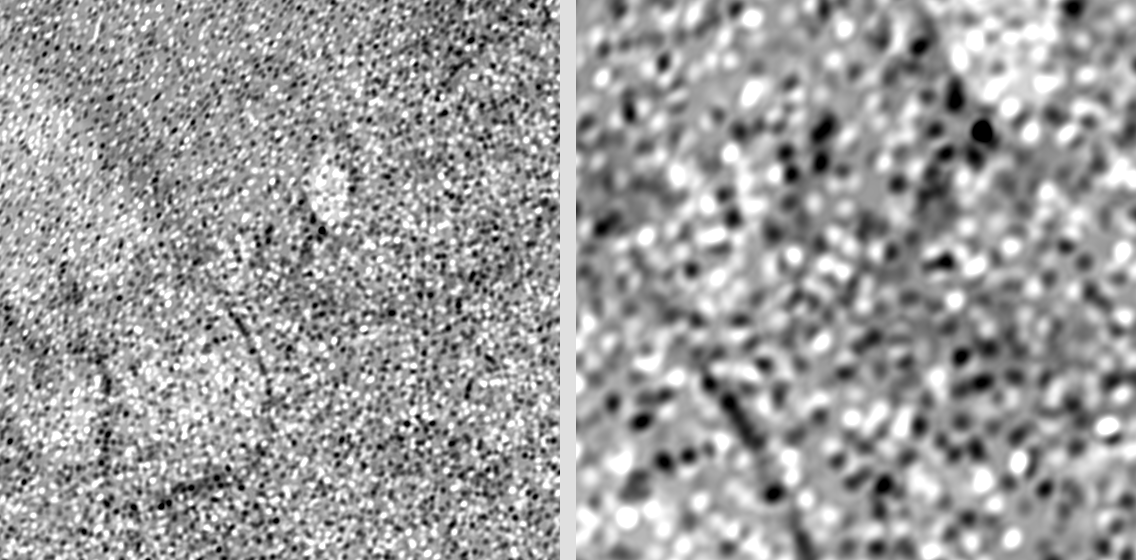
Left, the full canvas; right, a detail of the centre.
This texture is drawn by a Shadertoy shader. Its source:

```glsl
#define GRAIN_CELLS 80.0
#define GRAIN_CONTRAST 0.40
#define GRAIN_ANGLE 0.95
#define BASE_TONE 0.63
#define STRAND_DEPTH 0.29
#define RING_DEPTH 0.24
#define RING_WIDTH 0.009
#define WOBBLE 0.006

// Strand vertices: position, half width; a negative width ends a strand
const vec3 STRANDS[15] = vec3[](
    vec3(.04, .97, .05), vec3(.26, .70, .035), vec3(.37, .51, .012),
    vec3(.43, .43, .008), vec3(.495, .28, .008), vec3(.46, .17, .012),
    vec3(.27, .10, -.012),
    vec3(.52, .47, .025), vec3(.74, .44, .03), vec3(1., .60, -.05),
    vec3(.14, .40, .015), vec3(.20, .30, .012), vec3(.18, .17, -.015),
    vec3(.02, .44, .018), vec3(.09, .30, -.012));

// Soft patches: position, radius, tone change
const vec4 PATCHES[11] = vec4[](
    vec4(.06, .78, .13, .13), vec4(.20, .58, .07, .12),
    vec4(.36, .28, .12, .12), vec4(.13, .24, .07, .16),
    vec4(.03, .50, .06, .12), vec4(.13, .47, .03, -.25),
    vec4(.85, 1.0, .15, -.16), vec4(.38, .06, .10, -.10),
    vec4(.02, .18, .07, -.08), vec4(.72, .23, .07, -.09),
    vec4(.25, .85, .15, -.03));

// Vesicles: centre, radii; the first one is filled with light
const vec4 VESICLES[5] = vec4[](
    vec4(.592, .66, .044, .092), vec4(.505, .555, .04, .052),
    vec4(.84, .16, .06, .05), vec4(.80, .76, .09, .08),
    vec4(.49, .86, .045, .045));

vec3 hash3(vec2 p) {
    vec3 h = fract(p.xyx * vec3(.1031, .1030, .0973));
    h += dot(h, h.yxz + 33.33);
    return fract((h.xxy + h.yzz) * h.zyx);
}

float bell(float x) { return exp(-x * x); }

// Cellular spot noise: light and dark spots scattered in jittered cells
float grain(vec2 p, float stretch) {
    vec2 cell = floor(p);
    float c = cos(GRAIN_ANGLE), s = sin(GRAIN_ANGLE);
    float sum = 0.0;
    for (int y = -1; y <= 1; y++)
    for (int x = -1; x <= 1; x++)
    for (int k = 0; k < 2; k++) {
        vec2 id = cell + vec2(x, y);
        vec3 h = hash3(id + 20.0 + float(k) * 137.0);
        vec2 d = p - id - h.xy;
        vec2 q = vec2(c * d.x + s * d.y, (c * d.y - s * d.x) * stretch);
        float u = min(dot(q, q), 1.0);
        sum += (2.0 * h.z - 1.0) * (1.0 - u) * (1.0 - u) * (1.0 - 2.0 * u);
    }
    return sum * sqrt(stretch);
}

// Darkening by tapering strands; wide ones are fainter
float strands(vec2 p) {
    float dark = 0.0;
    for (int i = 0; i < STRANDS.length() - 1; i++) {
        vec3 a = STRANDS[i], b = STRANDS[i + 1];
        if (a.z < 0.0) continue;
        vec2 ab = b.xy - a.xy;
        float t = clamp(dot(p - a.xy, ab) / dot(ab, ab), 0.0, 1.0);
        float width = mix(a.z, abs(b.z), t);
        float depth = STRAND_DEPTH * pow(0.008 / width, 0.45);
        dark = max(dark, depth * bell(length(p - a.xy - ab * t) / width));
    }
    return dark;
}

// Broken dark rings around lighter or slightly shaded interiors
float vesicles(vec2 p) {
    float tone = 0.0;
    for (int i = 0; i < VESICLES.length(); i++) {
        vec4 v = VESICLES[i];
        vec2 q = (p - v.xy) / v.zw;
        float d = (length(q) - 1.0) * min(v.z, v.w);
        float gaps = 0.6 + 0.4 * sin(2.0 * atan(q.y, q.x + 1e-5) + float(i) * 2.0);
        float strength = i < 3 ? 1.0 : 0.6;
        float fill = i == 0 ? 0.21 : -0.03;
        tone += fill * (1.0 - smoothstep(-0.018, 0.002, d));
        tone -= RING_DEPTH * strength * gaps * bell(d / RING_WIDTH);
    }
    return tone;
}

void mainImage(out vec4 fragColor, in vec2 fragCoord) {
    vec2 uv = fragCoord / iResolution.xy;
    vec2 bent = uv + WOBBLE * (sin(uv.yx * vec2(31.0, 27.0) + vec2(0.0, 2.0))
                     + 0.5 * sin(uv.yx * vec2(73.0, 81.0) + uv.xy * 40.0));

    // Broad tones and structures
    float tone = BASE_TONE + vesicles(bent) - strands(bent);
    for (int i = 0; i < PATCHES.length(); i++)
        tone += PATCHES[i].w * bell(length(bent - PATCHES[i].xy) / PATCHES[i].z);

    // Grain, more streaked and fainter toward the upper left
    float corner = smoothstep(0.0, 0.7, uv.y - uv.x + 0.1);
    float contrast = GRAIN_CONTRAST * mix(1.05, 0.82, corner);
    tone += contrast * grain(uv * GRAIN_CELLS, mix(1.1, 1.55, corner));

    fragColor = vec4(vec3(clamp(tone, 0.0, 1.0)), 1.0);
}
```
